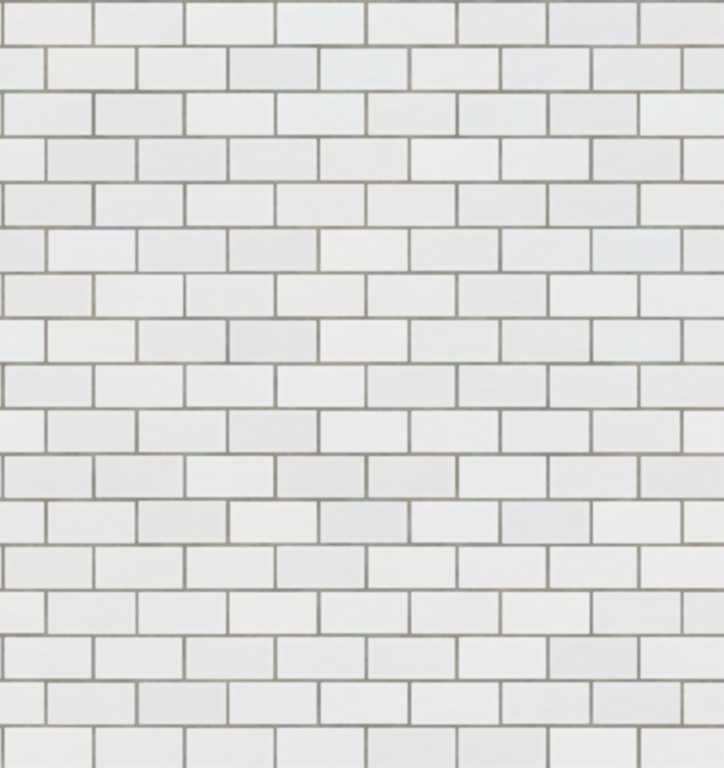
Write a WebGL 1 fragment shader that draws this texture.

```glsl
precision highp float;
// White glazed brick tiles in running bond with thin, unevenly worn grey grout.

uniform vec2 u_resolution;

const vec2 CANVAS = vec2(0.9414, 1.0);      // width and height in canvas heights
const vec2 REPEATS = vec2(7.97, 16.95);     // tiles across and down
const vec2 ORIGIN = vec2(0.0036, 0.0014);   // first joint, from the top left
const float ROW_SHIFT = 0.477;              // offset of every second row, in tiles
const float HALF_JOINT = 0.0024;
const float EDGE_SOFTNESS = 0.0022;
const float CORNER_RADIUS = 0.0025;

const vec3 GLAZE = vec3(0.904, 0.908, 0.908);
const vec3 GROUT_GREY = vec3(0.575, 0.575, 0.560);
const vec3 GROUT_TAN = vec3(0.625, 0.605, 0.555);

float hash(vec2 p) {
  return fract(sin(dot(p, vec2(127.1, 311.7))) * 43758.5453);
}

float noise(vec2 p) {
  vec2 i = floor(p);
  vec2 f = fract(p);
  f = f * f * (3.0 - 2.0 * f);
  return mix(mix(hash(i), hash(i + vec2(1.0, 0.0)), f.x),
             mix(hash(i + vec2(0.0, 1.0)), hash(i + vec2(1.0, 1.0)), f.x), f.y);
}

float roundedBox(vec2 p, vec2 halfSize, float radius) {
  vec2 q = abs(p) - halfSize + radius;
  return length(max(q, 0.0)) + min(max(q.x, q.y), 0.0) - radius;
}

// Glaze with a tone per tile, a faint slope of light and fine mottling.
vec3 tileColor(vec2 id, vec2 local, vec2 p) {
  float tone = (hash(id + 3.7) - 0.5) * 0.026;
  float warmth = (hash(id + 9.2) - 0.5) * 0.010;
  float slope = dot(local, vec2(hash(id + 5.1) - 0.5, -0.5)) * 0.010;
  float mottle = (noise(p * vec2(70.0, 160.0)) - 0.5) * 0.008;
  return GLAZE + tone + slope + mottle + vec3(warmth, 0.0, -warmth);
}

// Grout that drifts between grey and tan, with darker and paler stretches.
vec3 groutColor(vec2 p) {
  vec3 base = mix(GROUT_GREY, GROUT_TAN, noise(p * 14.0 + 20.0));
  float wear = (noise(p * 32.0) - 0.5) * 0.09;
  float grain = (noise(p * 170.0) - 0.5) * 0.05;
  return base + wear + grain;
}

void main() {
  vec2 uv = gl_FragCoord.xy / u_resolution;
  vec2 p = vec2(uv.x, 1.0 - uv.y) * CANVAS;

  // Running bond: shift every second row sideways.
  vec2 tileSize = CANVAS / REPEATS;
  vec2 grid = (p - ORIGIN) / tileSize;
  grid.x -= ROW_SHIFT * mod(floor(grid.y), 2.0);
  vec2 id = floor(grid);
  vec2 local = fract(grid) - 0.5;

  // Small differences in setting and size vary the joint widths.
  vec2 nudge = (vec2(hash(id), hash(id + 17.3)) - 0.5) * 0.0009;
  float shrink = (hash(id + 31.9) - 0.5) * 0.0006;
  vec2 halfSize = 0.5 * tileSize - HALF_JOINT - shrink;
  float edge = roundedBox(local * tileSize - nudge, halfSize, CORNER_RADIUS);

  float softness = max(EDGE_SOFTNESS, 0.75 / u_resolution.y);
  float joint = smoothstep(-softness, softness, edge);
  vec3 color = mix(tileColor(id, local, p), groutColor(p), joint);

  // Pale rim of light along the inside of each glazed edge.
  float rim = smoothstep(-0.008, -0.004, edge) * (1.0 - joint);
  gl_FragColor = vec4(color + 0.008 * rim, 1.0);
}
```
